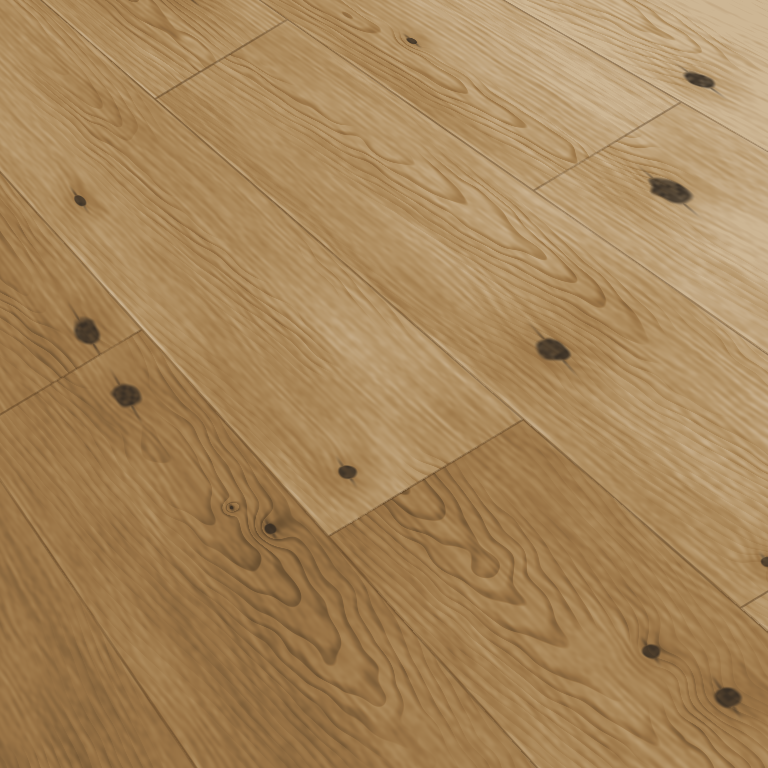
A WebGL 1 fragment shader for this texture:

```glsl
precision highp float;
// Oak plank floor seen at a slant: boards fan out from a far vanishing point,
// each with its own tone, nested cathedral rings, hatched pores and dark knots.
// Grain is noise stretched along the boards; pale sheen falls from the upper right.
uniform vec2 u_resolution;

float hash(vec2 p) {
  vec3 q = fract(vec3(p.xyx) * 0.1031);
  q += dot(q, q.yzx + 33.33);
  return fract((q.x + q.y) * q.z);
}

float noise(vec2 p) {
  vec2 cell = floor(p), f = fract(p);
  f = f * f * (3.0 - 2.0 * f);
  return mix(mix(hash(cell), hash(cell + vec2(1.0, 0.0)), f.x),
             mix(hash(cell + vec2(0.0, 1.0)), hash(cell + 1.0), f.x), f.y);
}

// Knots of one board: x = dark core, y = brown halo that also bends the grain.
vec2 knots(vec2 place, vec2 board) {
  vec2 result = vec2(0.0);
  for (int i = 0; i < 3; i++) {
    float k = float(i);
    vec2 seed = board * 7.3 + k * 19.7 + 3.1;
    vec2 centre = vec2(0.15 + 0.7 * hash(seed), 1.1 * hash(seed + 5.7));
    vec2 d = (place - centre) * vec2(0.25, 0.9);
    float radius = 0.024 / (1.0 + 1.3 * k) * (0.7 + 0.5 * hash(seed + 9.2));
    radius *= mix(0.45, 1.0, step(0.45, hash(seed + 2.6)));
    float wobble = 0.75 + 0.5 * noise(d * 70.0 + seed);
    float reach = length(d * vec2(1.2, 0.9)) * wobble;
    // A short crack trails from each knot along the grain.
    float crack = smoothstep(0.003, 0.0, abs(d.x + 0.15 * d.y))
                * smoothstep(2.4 * radius, 0.6 * radius, abs(d.y));
    float core = 1.0 - smoothstep(0.6 * radius, 0.9 * radius, reach);
    result.x = max(result.x, max(core, 0.6 * crack));
    result.y += exp(-dot(d, d) / (radius * radius * 7.0));
  }
  return result;
}

void main() {
  vec2 uv = gl_FragCoord.xy / u_resolution;

  // Board coordinates: across fans out of the vanishing point, along runs down.
  vec2 ray = vec2(uv.x + 1.11, 2.01 - uv.y);
  float across = (sqrt(ray.x / ray.y) - 0.824) / 0.1245;
  float along = 0.6 * uv.x + 1.0 - uv.y;
  float row = floor(across);
  float u = across - row;
  float run = (along - 0.54 - 0.415 * row) / 1.12;
  vec2 board = vec2(row + 10.0, floor(run) + 10.0);
  float t = fract(run) * 1.12;
  float id = hash(board * 3.7);
  vec2 shift = board * 17.0;
  vec2 knot = knots(vec2(u, t), board);

  // Cathedral rings: hyperbolas nested down the board, rippled by noise.
  float c = u - mix(0.3, 0.7, hash(board + 4.4))
          + 0.2 * (noise(vec2(t * 3.5, id * 40.0)) - 0.5);
  float heart = 1.0 - smoothstep(0.06, 0.36, abs(c));
  float rings = 11.0 * t + 28.0 * sqrt(c * c + 0.01)
              + 1.5 * noise(vec2(u * 4.0, t * 4.0) + shift)
              + (0.3 + 0.8 * heart) * noise(vec2(u * 11.0, t * 24.0) + shift)
              + 2.0 * knot.y;
  float phase = fract(rings);
  float ringLine = smoothstep(0.5, 0.9, phase) * smoothstep(1.0, 0.92, phase);
  float ringFade = smoothstep(0.25, 0.65, noise(vec2(u * 4.0, t * 5.0) + shift + 8.0));

  // Pores: near-regular hatching, with finer and broader streaks over it.
  float bend = 1.5 * noise(vec2(u * 3.0, t * 7.0) + shift) + 1.2 * knot.y;
  float jitter = 0.9 * noise(vec2(u * 15.0, t * 14.0) + shift + 71.0);
  float hatch = sin(6.2832 * (u * 27.0 + bend + jitter));
  float hatchFade = 0.25 + noise(vec2(u * 5.0, t * 6.0) + shift + 17.0);
  float pores = noise(vec2(u * 60.0 + bend, t * 16.0) + shift) - 0.5;
  float streaks = noise(vec2(u * 19.0 + bend, t * 3.0) + shift + 31.0) - 0.5;
  float flecks = noise(vec2(u * 64.0, t * 90.0) + shift) - 0.5;
  float clouds = noise(vec2(u * 2.5, t * 4.5) + shift + 53.0) - 0.5;

  // Tone: 0 is brown, 1 is pale.
  float tone = 0.47 + 0.48 * (uv.x - 0.5) + 0.34 * (uv.y - 0.5)
             + 0.27 * smoothstep(1.2, 2.0, uv.x + uv.y);
  tone += 0.40 * (id - 0.5) + 0.44 * clouds + 0.20 * streaks
        + 0.30 * pores + 0.20 * flecks + 0.11 * hatch * hatchFade;
  tone -= ringLine * ringFade * mix(0.15, 0.58, heart);
  tone -= 0.35 * min(knot.y, 1.0);

  // Seams: a faint broken gap with a pale bevel on its right, and end joints.
  float side = min(u, 1.0 - u) * 0.25;
  float end = min(t, 1.12 - t) * 0.85;
  float bevel = smoothstep(0.001, 0.0025, u * 0.25)
              * smoothstep(0.007, 0.0035, u * 0.25);
  tone += 0.5 * bevel * noise(vec2(along * 5.0, row * 9.0));
  float gap = 0.45 * smoothstep(0.0022, 0.0004, side)
                   * (0.2 + 0.8 * noise(vec2(along * 8.0, row)));
  gap = max(gap, 0.45 * smoothstep(0.0022, 0.0004, end)
                      * (0.4 + 0.6 * noise(vec2(u * 6.0, row))));

  // The ramp is warmest between its ends and deepens below brown.
  float ramp = clamp(tone, 0.0, 1.2);
  vec3 color = mix(vec3(0.60, 0.45, 0.27), vec3(0.77, 0.67, 0.53), ramp);
  color -= vec3(0.0, 0.03, 0.11) * max(ramp * (1.0 - ramp), 0.0);
  color *= 1.0 + 0.42 * clamp(tone, -0.9, 0.0);
  color = mix(color, vec3(0.30, 0.20, 0.10), gap);
  float charred = knot.x * (0.7 + 0.3 * noise(vec2(u * 50.0, t * 160.0)));
  color = mix(color, vec3(0.19, 0.16, 0.13), 0.92 * charred);
  gl_FragColor = vec4(color, 1.0);
}
```
